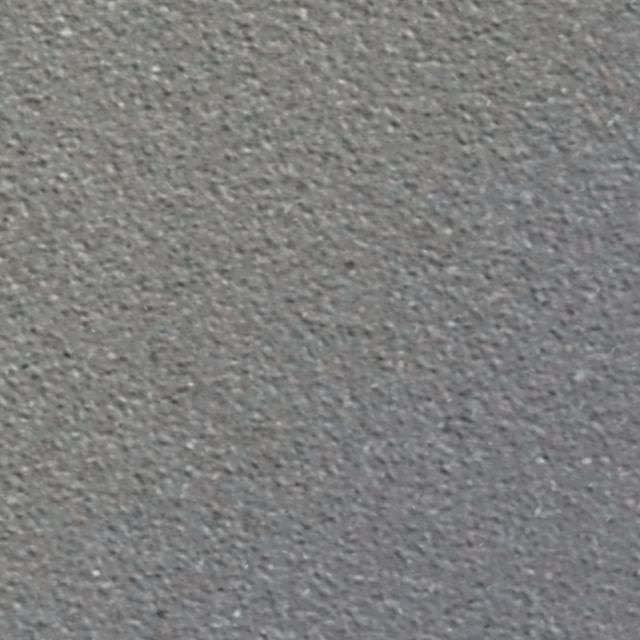
Reproduce this texture procedurally as a WebGL 1 fragment shader.

```glsl
precision highp float;
uniform vec2 u_resolution;

const vec3 WARM_GRAY = vec3(0.513, 0.512, 0.496);
const vec3 COOL_GRAY = vec3(0.474, 0.475, 0.488);
const vec3 CHIP_TINT = vec3(1.0, 0.99, 0.96);
const float GRAIN_TILT = -0.35;

vec4 hash4(vec2 cell) {
  vec4 q = fract(cell.xyxy * vec4(0.1031, 0.1030, 0.0973, 0.1099));
  q += dot(q, q.wzxy + 33.33);
  return fract((q.xxyz + q.yzzw) * q.zywx);
}

// Rotates an offset and squeezes it into an elongated grain
vec2 grainSpace(vec2 delta, float angle, float stretch) {
  float c = cos(angle), s = sin(angle);
  return vec2(c * delta.x + s * delta.y, stretch * (c * delta.y - s * delta.x));
}

// Soft overlapping grains with signed heights
float gravel(vec2 p, float count, float seed) {
  vec2 q = p * count;
  vec2 home = floor(q);
  float height = 0.0;
  for (int y = -1; y <= 1; y++) {
    for (int x = -1; x <= 1; x++) {
      vec2 cell = home + vec2(float(x), float(y));
      vec4 r = hash4(cell + seed);
      vec2 d = grainSpace(q - cell - r.xy, GRAIN_TILT + r.z - 0.5, 1.6);
      height += (2.0 * r.w - 1.0) * exp(-4.0 * dot(d, d));
    }
  }
  return height;
}

// Scattered separate spots; chance is the share of cells that hold one
float spots(vec2 p, float count, float chance, float radius, float seed) {
  vec2 q = p * count;
  vec2 home = floor(q);
  float cover = 0.0;
  for (int y = -1; y <= 1; y++) {
    for (int x = -1; x <= 1; x++) {
      vec2 cell = home + vec2(float(x), float(y));
      vec4 r = hash4(cell + seed);
      vec4 shape = hash4(cell + seed + 71.0);
      vec2 d = grainSpace(q - cell - r.xy, 2.4 * (shape.x - 0.5), 1.0 + shape.y);
      float size = radius * mix(0.55, 1.0, shape.z);
      float spot = 1.0 - smoothstep(0.2, 1.0, length(d) / size);
      cover = max(cover, spot * step(r.z, chance) * mix(0.35, 1.0, r.w * r.w));
    }
  }
  return cover;
}

// Broad uneven wear from layered sines
float mottle(vec2 p) {
  float sum = 0.0;
  float weight = 0.5;
  vec2 q = p * 9.0;
  for (int i = 0; i < 4; i++) {
    sum += weight * sin(q.x + 1.3 * sin(q.y + float(i))) * cos(q.y - 0.7 * q.x);
    q = mat2(1.5, 0.9, -0.9, 1.5) * q + 2.7;
    weight *= 0.6;
  }
  return sum;
}

// Grain height minus its shifted copy, lit from the lower left
float relief(vec2 p, float count, float seed) {
  vec2 shadowShift = vec2(0.35, 0.5) / count;
  return gravel(p, count, seed) - 0.6 * gravel(p - shadowShift, count, seed);
}

void main() {
  vec2 p = gl_FragCoord.xy / u_resolution.y;
  vec2 uv = gl_FragCoord.xy / u_resolution;

  // Warm upper left fading to cool, smoother lower right
  float wear = mottle(p);
  float coolness = smoothstep(0.1, 0.9, 0.5 + 0.55 * (uv.x - uv.y) + 0.1 * wear);
  vec3 color = mix(WARM_GRAY, COOL_GRAY, coolness) + 0.012 * wear;

  // Coarse and fine asphalt grain
  float roughness = mix(1.1, 0.8, coolness);
  color += roughness * 0.14 * relief(p, 75.0, 5.0);
  color += roughness * 0.08 * gravel(p, 125.0, 29.0);

  // Pale stone chips and dark pits
  float chips = spots(p, 42.0, 0.4, 0.42, 13.0);
  float brightChips = spots(p, 20.0, 0.16, 0.28, 47.0);
  float pits = spots(p, 22.0, 0.12, 0.3, 83.0);
  color += CHIP_TINT * (0.13 * chips + mix(0.16, 0.25, coolness) * brightChips);
  color -= 0.17 * pits;

  // Faint mineral tints
  float tint = gravel(p, 40.0, 101.0);
  color += 0.012 * tint * vec3(1.0, -0.3, -0.7);

  gl_FragColor = vec4(clamp(color, 0.0, 1.0), 1.0);
}
```
